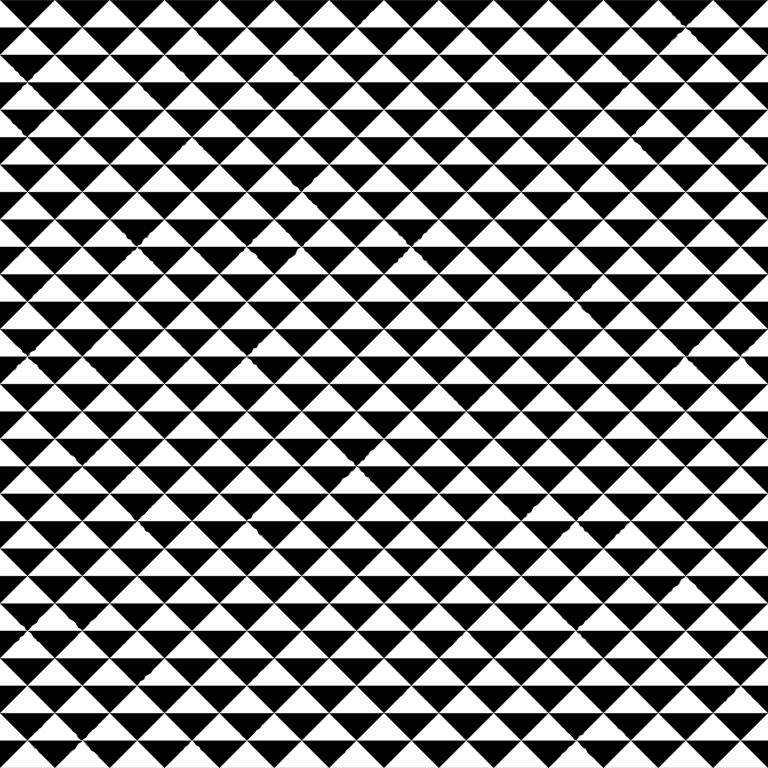
This pattern is drawn by a Shadertoy shader. Its source:

```glsl
vec2 hashGradient(vec2 cell, float period) {
    cell = mod(cell, period);
    float h = fract(sin(dot(cell, vec2(127.1, 311.7))) * 43758.5);
    return vec2(cos(6.2832 * h), sin(6.2832 * h));
}

// Gradient noise that wraps after a whole number of cells
float wrappedNoise(vec2 p, float period) {
    vec2 i = floor(p), f = fract(p);
    vec2 u = f * f * f * (f * (f * 6.0 - 15.0) + 10.0);
    float a = dot(hashGradient(i, period), f);
    float b = dot(hashGradient(i + vec2(1, 0), period), f - vec2(1, 0));
    float c = dot(hashGradient(i + vec2(0, 1), period), f - vec2(0, 1));
    float d = dot(hashGradient(i + vec2(1, 1), period), f - vec2(1, 1));
    return mix(mix(a, b, u.x), mix(c, d, u.x), u.y);
}

// Signed distance in column widths, positive inside the white triangles
float triangleRows(vec2 p, float nick) {
    float row = floor(p.y);
    float y = p.y - row;
    float x = abs(fract(p.x + 0.5 * row) - 0.5);
    float slant = (0.5 * (1.0 - y) - x) * 0.7071 + nick;
    return slant > 0.0 ? min(slant, 0.5 * y) : max(slant, 0.5 * (y - 1.0));
}

void mainImage(out vec4 fragColor, in vec2 fragCoord) {
    vec2 uv = fragCoord / iResolution.xy;

    // Sparse, tiny nicks along the slanted edges
    float patches = smoothstep(0.2, 0.4, wrappedNoise(uv * 14.0, 14.0));
    float nick = 0.035 * patches * wrappedNoise(uv * 140.0, 140.0);

    // 14 columns by 28 rows, each row shifted by half a triangle
    float d = triangleRows(uv * vec2(14.0, 28.0), nick);
    float white = clamp(0.5 + d * iResolution.y / (14.0 * 1.25), 0.0, 1.0);
    fragColor = vec4(vec3(0.995 * white), 1.0);
}
```
